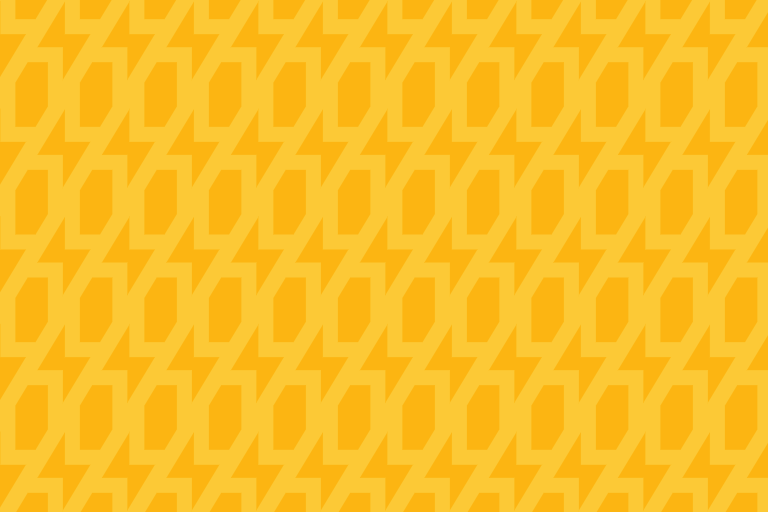
Reproduce this pattern procedurally as a WebGL 1 fragment shader.

```glsl
precision highp float;
// Flat two-tone pattern: rows of lightning bolts alternating with rows of
// corner-cut plates, the plates shifted by half a cell. Both are intersected
// half-planes sharing one slant; lengths are in column widths.

#define COLUMNS 11.907
#define ROW_HEIGHT 1.669
#define CENTRE vec2(0.037, 0.0)
#define SLANT_NORMAL vec2(-0.856, 0.517)
#define PLATE_HALF vec2(0.252, 0.501)
#define PLATE_CUT 0.311
#define BOLT_OVERLAP 0.0155
#define BOLT_ARM 0.101
#define BOLT_SLANT 0.2994
#define GROUND_COLOR vec3(0.99, 0.79, 0.21)
#define SHAPE_COLOR vec3(0.99, 0.71, 0.07)

uniform vec2 u_resolution;

// Position relative to the centre of the nearest cell
vec2 repeatCell(vec2 p) {
  vec2 cell = vec2(1.0, ROW_HEIGHT);
  return (fract(p / cell + 0.5) - 0.5) * cell;
}

// Rectangle with its upper left and lower right corners cut off
float plateDistance(vec2 p) {
  vec2 box = abs(p) - PLATE_HALF;
  float cut = abs(dot(p, SLANT_NORMAL)) - PLATE_CUT;
  return max(max(box.x, box.y), cut);
}

// Right triangle forming the upper blade of the bolt
float bladeDistance(vec2 p) {
  float slant = dot(p, SLANT_NORMAL) - BOLT_SLANT;
  return max(max(p.x - BOLT_OVERLAP, -p.y - BOLT_ARM), slant);
}

// Two blades, one turned by half a revolution
float boltDistance(vec2 p) {
  return min(bladeDistance(p), bladeDistance(-p));
}

void main() {
  float pixel = COLUMNS / u_resolution.x;
  vec2 p = (gl_FragCoord.xy - 0.5 * u_resolution) * pixel - CENTRE;

  float bolt = boltDistance(repeatCell(p));
  float plate = plateDistance(repeatCell(p - 0.5 * vec2(1.0, ROW_HEIGHT)));

  // Smooth the edges over about one pixel
  float coverage = 1.0 - smoothstep(-0.7 * pixel, 0.7 * pixel, min(bolt, plate));
  gl_FragColor = vec4(mix(GROUND_COLOR, SHAPE_COLOR, coverage), 1.0);
}
```
